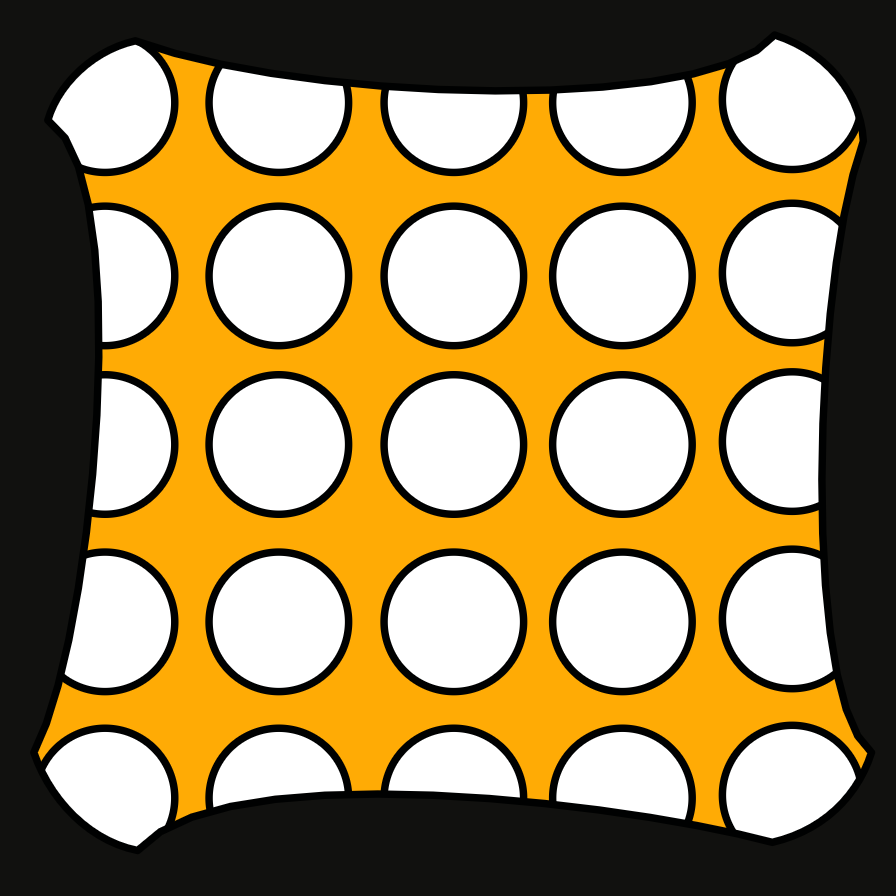
A Shadertoy shader for this pattern:

```glsl
// A dark field holding a cushion with wavy sides, filled with a 5 by 5 array
// of outlined dots. The cushion is a signed distance to eight cubic curves;
// the plain dark margin surrounds it, so the canvas tiles without a seam.

const float GRID = 768.0;          // design units across the canvas
const float LINE_HALF = 3.2;       // half the ink line width
const float DOT_RADIUS = 59.8;
const int DOTS = 5;
const int STEPS = 14;              // straight pieces per curve

const vec3 FIELD = vec3(0.067, 0.067, 0.057);
const vec3 INK = vec3(0.0, 0.004, 0.004);
const vec3 AMBER = vec3(1.0, 0.67, 0.02);
const vec3 WHITE = vec3(1.0);

vec2 cubic(vec2 a, vec2 b, vec2 c, vec2 d, float t) {
    float s = 1.0 - t;
    return s * s * s * a + 3.0 * s * s * t * b + 3.0 * s * t * t * c + t * t * t * d;
}

// Folds one curve into shape: x = squared distance, y = inside/outside sign
void addCurve(inout vec2 shape, vec2 p, vec2 a, vec2 b, vec2 c, vec2 d) {
    vec2 start = a;
    for (int i = 1; i <= STEPS; i++) {
        vec2 end = cubic(a, b, c, d, float(i) / float(STEPS));
        vec2 edge = end - start;
        vec2 rel = p - start;
        vec2 gap = rel - edge * clamp(dot(rel, edge) / dot(edge, edge), 0.0, 1.0);
        shape.x = min(shape.x, dot(gap, gap));
        // Flip the sign at each crossing of a horizontal ray
        bool spans = (start.y > p.y) != (end.y > p.y);
        if (spans && rel.x < edge.x * rel.y / edge.y) shape.y = -shape.y;
        start = end;
    }
}

// Signed distance to the cushion, negative inside
float cushion(vec2 p) {
    vec2 topL = vec2(116, 35), topR = vec2(664, 30);
    vec2 rightT = vec2(740, 121), rightB = vec2(747, 645);
    vec2 botR = vec2(662, 722), botL = vec2(118, 729);
    vec2 leftB = vec2(29, 645), leftT = vec2(41, 103);
    vec2 shape = vec2(1e9, 1.0);
    // Hollow sides
    addCurve(shape, p, topL, vec2(260, 88), vec2(612, 98), topR);
    addCurve(shape, p, rightT, vec2(696, 240), vec2(687, 600), rightB);
    addCurve(shape, p, botR, vec2(540, 689), vec2(190, 645), botL);
    addCurve(shape, p, leftB, vec2(80, 550), vec2(118, 150), leftT);
    // Rounded corners
    addCurve(shape, p, topR, vec2(708, 44), vec2(738, 80), rightT);
    addCurve(shape, p, rightB, vec2(735, 683), vec2(705, 712), botR);
    addCurve(shape, p, botL, vec2(77, 721), vec2(43, 686), leftB);
    addCurve(shape, p, leftT, vec2(50, 72), vec2(80, 43), topL);
    return sqrt(shape.x) * shape.y;
}

// Signed distance to the nearest dot of the slightly uneven array
float dotArray(vec2 p) {
    float columns[DOTS] = float[DOTS](90.0, 239.0, 389.0, 533.5, 679.0);
    float rows[DOTS] = float[DOTS](88.0, 236.5, 381.0, 533.0, 684.0);
    float nearest = 1e9;
    for (int i = 0; i < DOTS; i++) {
        float lift = i == DOTS - 1 ? 2.5 : 0.0;   // last column sits higher
        for (int j = 0; j < DOTS; j++) {
            nearest = min(nearest, length(p - vec2(columns[i], rows[j] - lift)));
        }
    }
    return nearest - DOT_RADIUS;
}

// Soft coverage of the region where the distance is negative
float cover(float dist, float pixel) {
    return clamp(0.5 - dist / pixel, 0.0, 1.0);
}

void mainImage(out vec4 fragColor, in vec2 fragCoord) {
    vec2 uv = fragCoord / iResolution.xy;
    vec2 p = GRID * vec2(uv.x, 1.0 - uv.y);   // y runs downward
    float pixel = GRID / iResolution.y;

    // Dots on amber
    float dots = dotArray(p);
    vec3 cloth = mix(AMBER, WHITE, cover(dots, pixel));
    cloth = mix(cloth, INK, cover(abs(dots) - LINE_HALF, pixel));

    // Cushion on the field, with its ink outline
    float body = cushion(p);
    vec3 color = mix(FIELD, cloth, cover(body, pixel));
    color = mix(color, INK, cover(abs(body) - LINE_HALF, pixel));

    fragColor = vec4(color, 1.0);
}
```
